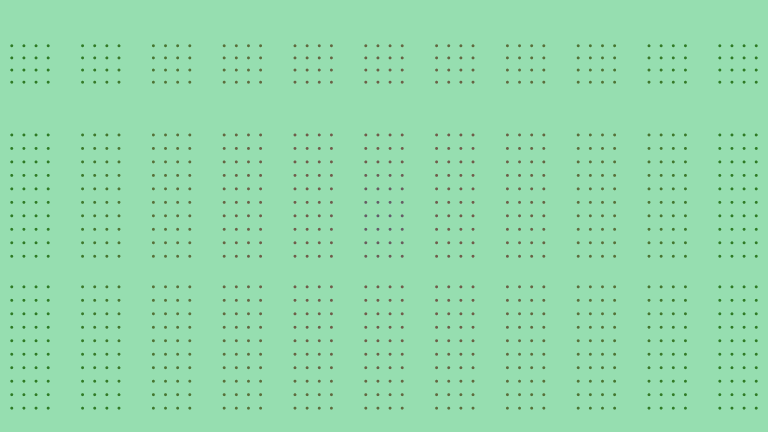
Write a WebGL 1 fragment shader that draws this pattern.

```glsl
precision highp float;

// Small dots on mint green: eleven column groups of four dots, crossed by
// three bands of 4, 10 and 10 rows. Each dot is a disc found by snapping to
// its nearest grid centre, tinted by that centre's distance from the middle.

uniform vec2 u_resolution;

const vec3 MINT = vec3(0.59, 0.87, 0.69);
const vec3 SLATE = vec3(0.38, 0.36, 0.42);
const vec3 UMBER = vec3(0.44, 0.36, 0.29);
const vec3 OLIVE = vec3(0.34, 0.44, 0.22);
const vec3 LEAF = vec3(0.18, 0.48, 0.14);

// Lengths are fractions of the canvas height.
const float GROUP_PITCH = 0.1639;
const float DOT_PITCH = 0.0281;
const float ROW_PITCH = 0.0312;
const float DOT_RADIUS = 0.0033;

// Signed offset from the nearest of count points spaced evenly about middle.
float snapOffset(float x, float middle, float pitch, float count) {
  float local = x - middle;
  float index = clamp(floor(local / pitch + 0.5 * count), 0.0, count - 1.0);
  return local - (index + 0.5 - 0.5 * count) * pitch;
}

// Keeps the offset of smaller magnitude.
float nearer(float a, float b) {
  return abs(a) < abs(b) ? a : b;
}

float columnOffset(float x) {
  float inGroup = snapOffset(x, 0.0, GROUP_PITCH, 11.0);
  return snapOffset(inGroup, 0.0, DOT_PITCH, 4.0);
}

float rowOffset(float y) {
  float top = snapOffset(y, 0.3519, DOT_PITCH, 4.0);
  float middle = snapOffset(y, 0.0472, ROW_PITCH, 10.0);
  float bottom = snapOffset(y, -0.3044, ROW_PITCH, 10.0);
  return nearer(top, nearer(middle, bottom));
}

// Radial tint from grey through brown and olive to green.
vec3 dotColour(float radius) {
  vec3 colour = mix(SLATE, UMBER, smoothstep(0.0, 0.16, radius));
  colour = mix(colour, OLIVE, smoothstep(0.22, 0.58, radius));
  return mix(colour, LEAF, smoothstep(0.52, 0.82, radius));
}

float discCoverage(vec2 offset, float radius, float pixel) {
  return clamp(0.5 - (length(offset) - radius) / pixel, 0.0, 1.0);
}

void main() {
  float pixel = 1.0 / u_resolution.y;
  vec2 p = (gl_FragCoord.xy - 0.5 * u_resolution) * pixel;

  vec2 offset = vec2(columnOffset(p.x), rowOffset(p.y));
  vec2 centre = p - offset;

  float coverage = discCoverage(offset, DOT_RADIUS, pixel);
  vec3 colour = mix(MINT, dotColour(length(centre)), coverage);
  gl_FragColor = vec4(colour, 1.0);
}
```
